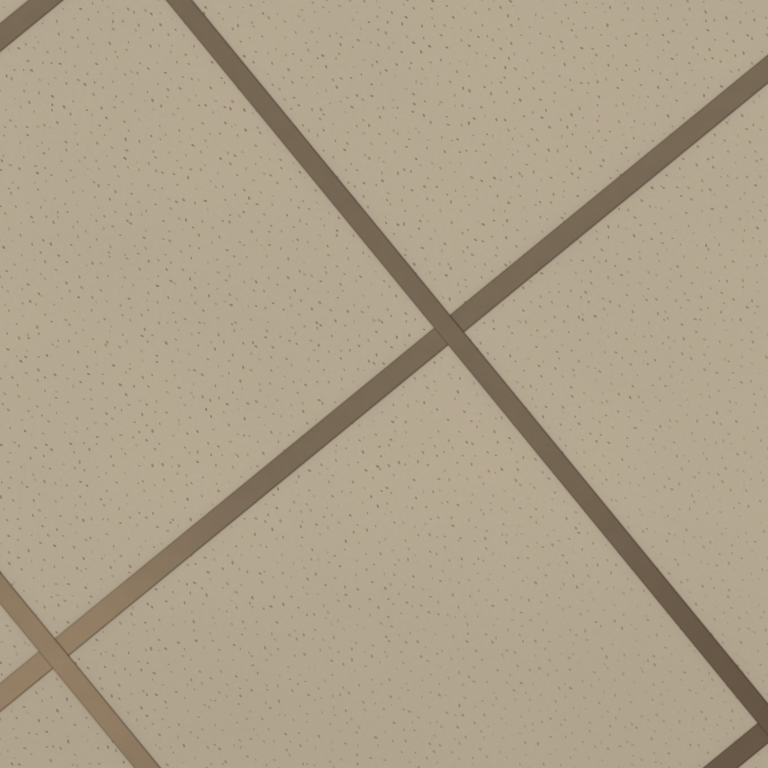
A WebGL 1 fragment shader for this texture:

```glsl
precision highp float;
// Square ceiling panels on a tilted grid of flat brown bars, one set laid over
// the other. Panels carry hashed, jittered pinhole flecks and soft mottling;
// the bars warm towards the lower left and darken towards the lower right.

uniform vec2 u_resolution;

#define TILE 0.665                        // panel pitch
#define TILT 0.686                        // grid angle in radians
#define CROSSING vec2(0.5846, 0.5703)     // where two bars meet
#define BAR_HALF vec2(0.0130, 0.0142)     // half widths: upper set, lower set
#define FLECK_CELL 0.0162                 // average fleck spacing
#define FLECK_SIZE 0.0025                 // half length of the largest fleck
#define PANEL vec3(0.712, 0.660, 0.572)
#define FLECK vec3(0.545, 0.480, 0.395)
#define BAR vec3(0.460, 0.400, 0.330)
#define BAR_WARM vec3(0.570, 0.490, 0.390)
#define BAR_DARK vec3(0.395, 0.335, 0.270)
#define SEAM 0.24                         // darkness of the bar edges

vec2 hash2(vec2 p) {
  p = vec2(dot(p, vec2(127.1, 311.7)), dot(p, vec2(269.5, 183.3)));
  return fract(sin(p) * 43758.5);
}

float gradientNoise(vec2 p) {
  vec2 i = floor(p), f = fract(p);
  vec2 w = f * f * f * (f * (f * 6.0 - 15.0) + 10.0);
  vec2 e = vec2(1.0, 0.0);
  float a = dot(hash2(i) * 2.0 - 1.0, f);
  float b = dot(hash2(i + e.xy) * 2.0 - 1.0, f - e.xy);
  float c = dot(hash2(i + e.yx) * 2.0 - 1.0, f - e.yx);
  float d = dot(hash2(i + e.xx) * 2.0 - 1.0, f - e.xx);
  return mix(mix(a, b, w.x), mix(c, d, w.x), w.y);
}

// Coverage of short flecks, one per jittered cell, varied in size and strength
float flecks(vec2 p, float soft) {
  vec2 cell = floor(p / FLECK_CELL);
  float cover = 0.0;
  for (int y = -1; y <= 1; y++) {
    for (int x = -1; x <= 1; x++) {
      vec2 id = cell + vec2(float(x), float(y));
      vec2 centre = (id + 0.1 + 0.8 * hash2(id)) * FLECK_CELL;
      vec2 vary = hash2(id + 37.0);
      float turn = (vary.x - 0.5) * 1.2;
      vec2 d = p - centre;
      d = vec2(cos(turn) * d.x + sin(turn) * d.y, cos(turn) * d.y - sin(turn) * d.x);
      float size = FLECK_SIZE * mix(0.55, 1.0, vary.y);
      float dist = length(d * vec2(1.6, 1.0)) - size;
      float strength = mix(0.3, 0.9, hash2(id + 71.0).x);
      cover = max(cover, strength * (1.0 - smoothstep(-soft, soft, dist)));
    }
  }
  return cover;
}

// Lay one bar over the base; side is the signed distance from its centre line
vec3 layBar(vec3 base, vec3 tone, float side, float halfWidth, float soft) {
  float edge = abs(side) - halfWidth;
  vec3 col = mix(tone, base, smoothstep(-soft, soft, edge));
  float line = exp(-pow(edge / 0.0014, 2.0));
  return col * (1.0 - SEAM * line * (side > 0.0 ? 1.0 : 0.5));
}

void main() {
  vec2 uv = gl_FragCoord.xy / u_resolution.y;
  float pixel = 1.0 / u_resolution.y;
  float soft = max(pixel, 0.0013);

  // Grid frame: signed offsets from the nearest bar of each set
  vec2 along = vec2(cos(TILT), sin(TILT));
  vec2 rel = uv - CROSSING;
  vec2 grid = vec2(dot(rel, along), dot(rel, vec2(-along.y, along.x)));
  vec2 side = (fract(grid / TILE + 0.5) - 0.5) * TILE;
  vec2 gap = abs(side) - BAR_HALF;

  // Panel: mottling, fine grain, flecks fading to the lower right, edge shade
  float mottle = gradientNoise(uv * 4.0) + 0.5 * gradientNoise(uv * 11.0 + 5.0);
  float grain = gradientNoise(uv * 170.0);
  vec3 col = PANEL * (1.0 + 0.014 * mottle + 0.016 * grain);
  float fade = mix(1.0, 0.65, smoothstep(-0.2, 0.8, uv.x - uv.y));
  col = mix(col, FLECK, flecks(grid, soft) * fade);
  col *= 1.0 - 0.035 * exp(-max(min(gap.x, gap.y), 0.0) / 0.006);
  col *= 1.0 - 0.025 * smoothstep(0.4, 0.0, uv.y);

  // Bars: light falls off from the lower left, shade gathers lower right
  float warm = smoothstep(0.45, 0.05, distance(uv, vec2(0.05, 0.10)));
  float dark = smoothstep(0.55, 0.0, distance(uv, vec2(1.0, 0.05)));
  vec3 tone = mix(mix(BAR, BAR_WARM, warm), BAR_DARK, dark);
  tone *= 1.0 + 0.03 * gradientNoise(grid * 35.0) + 0.015 * grain;
  col = layBar(col, tone * 1.02, -side.y, BAR_HALF.y, soft);
  col = layBar(col, tone, side.x, BAR_HALF.x, soft);

  gl_FragColor = vec4(col, 1.0);
}
```
